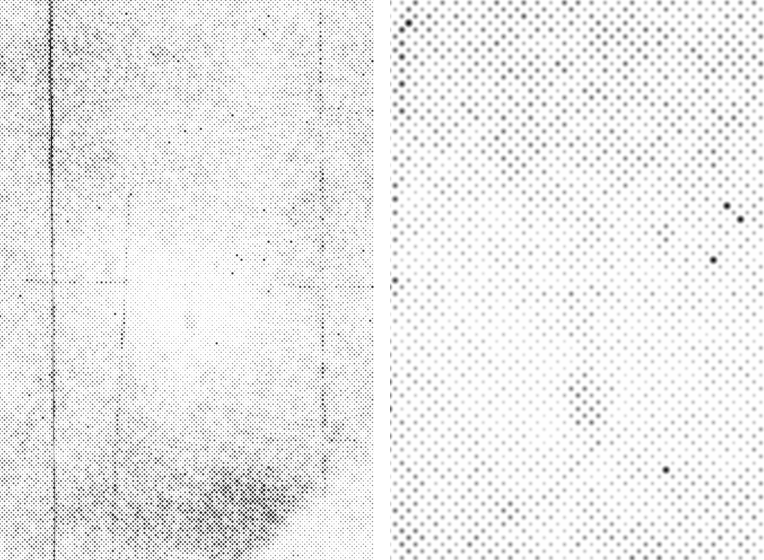
Left: the whole. Right: its middle third, enlarged.
Write a WebGL 1 fragment shader that draws this texture.

```glsl
precision highp float;
// Worn paper printed as a black halftone: a 45 degree dot lattice whose dot
// sizes follow a smooth tone field with a pale glow, smudges, creases and
// random specks. Tone is read once per dot, then dots are inked softly.

#define DOT_PITCH 0.0057   // lattice step, in canvas heights
#define SOFTNESS 0.0017    // half width of a dot's edge
#define BASE_TONE 0.098    // ink coverage of plain paper
#define GLOW 0.072         // coverage removed in the pale centre
#define SHADOW 0.19        // coverage added in the bottom patch
#define MOTTLE 0.8         // strength of cloudy variation
#define CREASE 0.38        // coverage along the main crease
#define SPECK_RATE 0.008   // share of dots that are overinked
#define UNEVEN 1.1         // spread of inking from dot to dot
#define PAPER 0.995
#define INK 0.06

uniform vec2 u_resolution;

float hash(vec2 p) {
  return fract(sin(dot(p, vec2(127.1, 311.7))) * 43758.5453);
}

float noise(vec2 p) {
  vec2 i = floor(p), f = fract(p);
  f = f * f * (3.0 - 2.0 * f);
  return mix(mix(hash(i), hash(i + vec2(1.0, 0.0)), f.x),
             mix(hash(i + vec2(0.0, 1.0)), hash(i + 1.0), f.x), f.y);
}

float fbm(vec2 p) {
  float sum = 0.0, amp = 0.53;
  for (int k = 0; k < 4; k++) {
    sum += amp * noise(p);
    p = p * 2.03 + 17.3;
    amp *= 0.5;
  }
  return sum;
}

// Soft elliptical patch
float blob(vec2 p, vec2 centre, vec2 size) {
  vec2 q = (p - centre) / size;
  return exp(-dot(q, q));
}

float stroke(float d, float width) {
  return 1.0 - smoothstep(0.4 * width, width, abs(d));
}

// Signed horizontal distance to the main crease
float mainCrease(vec2 p) {
  return p.x - mix(0.098, 0.090, p.y) - 0.002 * (noise(vec2(p.y * 14.0, 3.0)) - 0.5);
}

// The main crease is heavier near the top and frays along its length
float creaseWeight(vec2 p) {
  return mix(0.5, 1.0, smoothstep(0.55, 0.75, p.y)) * (0.4 + 0.8 * noise(vec2(p.y * 45.0, 8.0)));
}

// Fainter creases, broken up by noise
float faintCreases(vec2 p) {
  float right = stroke(p.x - 0.580 + 0.008 * p.y, 0.0036) * smoothstep(0.08, 0.12, p.y);
  float left = stroke(p.x - 0.202 - 0.028 * smoothstep(0.0, 0.7, p.y), 0.0034)
             * (1.0 - smoothstep(0.5, 0.72, p.y));
  float sides = 1.0 - smoothstep(0.18, 0.22, p.x) * (1.0 - smoothstep(0.50, 0.54, p.x));
  float across = stroke(p.y - 0.499 + 0.018 * p.x, 0.003) * mix(0.3, 1.0, sides);
  float upper = stroke(p.y - 0.793 - 0.1 * (p.x - 0.57), 0.003) * smoothstep(0.55, 0.59, p.x);
  float wear = smoothstep(0.2, 0.75, noise(p * 38.0));
  return (right + left + across + 0.7 * upper) * (0.25 + 0.75 * wear);
}

// Share of the paper covered by ink around p
float toneAt(vec2 p) {
  float clouds = fbm(p * 9.0);
  vec2 warped = p + 0.04 * (vec2(clouds, noise(p * 17.0)) - 0.5);
  float fold = smoothstep(-0.015, 0.025, dot(warped - vec2(0.60, 0.13), vec2(-0.68, 0.73)));
  float tone = BASE_TONE
    + 0.065 * blob(warped, vec2(0.10, 0.89), vec2(0.14, 0.20))
    + 0.045 * blob(warped, vec2(0.00, 0.06), vec2(0.18, 0.20))
    + SHADOW * fold * blob(warped, vec2(0.39, 0.08), vec2(0.18, 0.08))
    - GLOW * blob(warped, vec2(0.31, 0.46), vec2(0.17, 0.14));
  tone *= mix(0.65, 1.0, fold) * (1.0 + MOTTLE * (clouds - 0.5));
  tone *= 0.75 + 0.5 * noise(p * 70.0);
  tone += 0.06 * smoothstep(0.66, 0.85, fbm(p * 21.0 + 40.0));
  tone += CREASE * creaseWeight(p) * stroke(mainCrease(p), 0.004);
  return max(tone + 0.16 * faintCreases(p), 0.0);
}

// Radius of one lattice dot, with uneven inking and specks
float dotRadius(vec2 id, vec2 centre) {
  float tone = toneAt(centre) * (1.0 + UNEVEN * (hash(id) - 0.5));
  float chance = hash(id + 71.7);
  float grime = 0.3 + 1.7 * smoothstep(0.45, 0.8, noise(centre * 13.0));
  tone += 0.22 * step(1.0 - SPECK_RATE * grime, chance);
  tone += 0.40 * step(1.0 - 0.1 * SPECK_RATE, chance);
  return DOT_PITCH * sqrt(min(tone, 1.0) / 3.14159);
}

void main() {
  vec2 p = gl_FragCoord.xy / u_resolution.y;
  float edge = max(SOFTNESS, 0.7 / u_resolution.y);
  mat2 turn = mat2(0.70711, 0.70711, -0.70711, 0.70711);
  vec2 corner = floor(turn * p / DOT_PITCH);

  // Halftone dots at the four surrounding lattice points
  float ink = 0.0;
  for (int j = 0; j < 2; j++) {
    for (int i = 0; i < 2; i++) {
      vec2 id = corner + vec2(float(i), float(j));
      vec2 centre = (id * DOT_PITCH) * turn;
      float r = dotRadius(id, centre);
      float disc = 1.0 - smoothstep(r - edge, r + edge, length(p - centre));
      ink = max(ink, disc * min(r / SOFTNESS, 1.0));
    }
  }

  // Thin thread of ink inside the main crease
  float thread = 1.0 - smoothstep(0.0, 0.0006 + edge, abs(mainCrease(p)));
  ink = max(ink, min(creaseWeight(p), 0.9) * thread);

  gl_FragColor = vec4(vec3(mix(PAPER, INK, ink)), 1.0);
}
```
